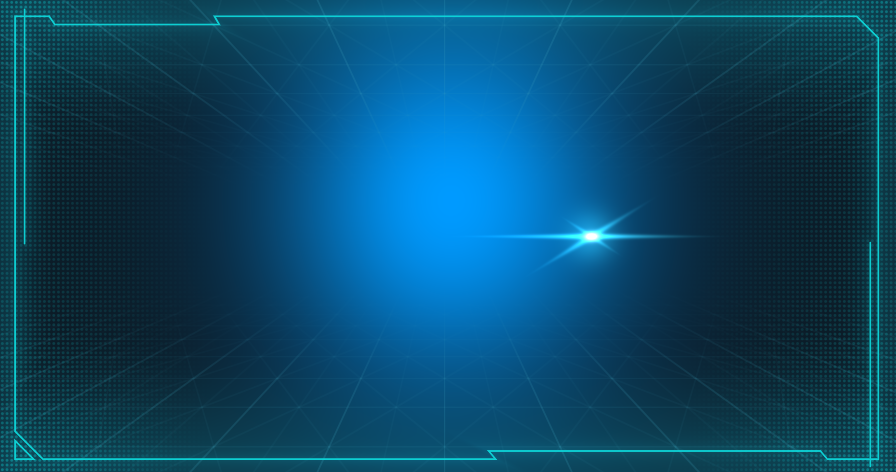
Reproduce this background procedurally as a WebGL 2 fragment shader.

```glsl
#version 300 es
precision highp float;
// Sci-fi backdrop: a blue glow between two perspective grids, dotted sides,
// a thin cyan frame and a star flare. Every part is a distance or falloff
// formula in canvas-height units, layered from back to front.
uniform vec2 u_resolution;
out vec4 fragColor;

const float ASPECT = 1.8963;
const vec3 NIGHT = vec3(0.045, 0.105, 0.15);
const vec3 TEAL = vec3(0.05, 0.23, 0.29);
const vec3 BLUE = vec3(0.0, 0.605, 1.0);
const vec3 MESH = vec3(0.25, 0.65, 0.75);
const vec3 CYAN = vec3(0.05, 0.85, 0.86);

float gaussian(float d, float radius) {
    return exp(-d * d / (radius * radius));
}

// Smooth one-pixel line wherever the coordinate crosses an integer.
float gridLine(float c) {
    float w = max(fwidth(c), 1e-4);
    float d = abs(fract(c - 0.5) - 0.5) / w;
    return (1.0 - smoothstep(0.2, 1.1, d)) * (1.0 - smoothstep(0.2, 0.7, w));
}

float stroke(float d, float halfWidth, float pixel) {
    return 1.0 - smoothstep(halfWidth - 0.5 * pixel, halfWidth + 0.5 * pixel, abs(d));
}

// Triangulated plane seen in perspective, mirrored into floor and ceiling.
float perspectiveMesh(vec2 p, float centerX) {
    float depth = abs(p.y - 0.5) + 0.08;
    float u = (p.x - centerX) / (depth * 0.464);
    float v = (1.0 / depth - 1.985) / 0.36 + 0.24;
    float mesh = gridLine(u) + 0.65 * gridLine(v);
    mesh += 0.35 * gridLine(2.0 * u);
    mesh += 0.4 * (gridLine(u + 0.5 * v) + gridLine(u - 0.5 * v));
    return mesh * smoothstep(0.09, 0.38, abs(p.y - 0.5));
}

float dotPattern(vec2 p, float spacing) {
    vec2 cell = fract(p / spacing) - 0.5;
    return 1.0 - smoothstep(0.15, 0.45, length(cell));
}

// Slanted cut into a frame edge; depth grows towards the inside.
float notch(float along, float depth, vec2 span, vec2 slant, float height) {
    float left = span.x + slant.x * depth - along;
    float right = along - span.y - slant.y * depth;
    return max(max(left, right) * 0.82, depth - height);
}

// Rectangle with two chamfered corners and a notch in top and bottom edges.
float frameDistance(vec2 p, vec2 lo, vec2 hi) {
    vec2 outside = max(lo - p, p - hi);
    float d = max(outside.x, outside.y);
    d = max(d, (lo.x + lo.y + 0.059 - p.x - p.y) * 0.707);
    d = max(d, (p.x + p.y - hi.x - hi.y + 0.046) * 0.707);
    float top = notch(p.x, hi.y - p.y, vec2(0.104, 0.454), vec2(0.7, 0.57), 0.0173);
    float bottom = notch(p.x, p.y - lo.y, vec2(1.049, 1.751), vec2(-0.85), 0.0173);
    return max(d, max(-top, -bottom));
}

float cornerTriangle(vec2 p, vec2 corner, float size) {
    vec2 q = p - corner;
    return max(max(-q.x, -q.y), (q.x + q.y - size) * 0.707);
}

float verticalBar(vec2 p, float x, float y0, float y1) {
    return length(vec2(p.x - x, p.y - clamp(p.y, y0, y1)));
}

// Light ray through the origin that thins and fades towards both tips.
float ray(vec2 q, float angle, float reach, float width) {
    vec2 dir = vec2(cos(angle), sin(angle));
    float along = clamp(1.0 - abs(dot(q, dir)) / reach, 0.0, 1.0);
    float across = dot(q, vec2(-dir.y, dir.x));
    return gaussian(across, width * (0.3 + along)) * along * along;
}

void main() {
    vec2 p = gl_FragCoord.xy / u_resolution * vec2(ASPECT, 1.0);
    float pixel = 1.0 / u_resolution.y;
    float side = abs(p.x / ASPECT - 0.5) * 2.0;
    float rise = abs(p.y - 0.5) * 2.0;

    // Dark base, teal borders and the central glow
    float border = max(smoothstep(0.4, 1.0, rise), 0.6 * smoothstep(0.88, 1.0, side));
    vec3 color = mix(NIGHT, TEAL, border);
    vec2 fromGlow = (p - vec2(0.955, 0.575)) / vec2(1.0, 1.12);
    color = mix(color, BLUE, gaussian(length(fromGlow), 0.365));

    // Perspective mesh and dotted sides
    color = mix(color, MESH, min(0.13 * perspectiveMesh(p, 0.941), 0.35));
    float dots = smoothstep(0.5, 1.0, side) * (0.16 + 0.2 * rise * rise);
    color = mix(color, CYAN, dots * dotPattern(p, 0.0099));

    // Frame lines with a faint halo
    vec2 lo = vec2(0.032, 0.0272);
    vec2 hi = vec2(1.859, 0.9654);
    float lines = abs(frameDistance(p, lo, hi));
    lines = min(lines, abs(cornerTriangle(p, lo, 0.039)));
    lines = min(lines, verticalBar(p, 0.052, 0.484, 0.98));
    lines = min(lines, verticalBar(p, 1.842, 0.012, 0.486));
    color += CYAN * 0.09 * exp(-lines / 0.018);
    color = mix(color, CYAN, 0.92 * stroke(lines, 0.0018, pixel));

    // Star flare
    vec2 q = p - vec2(1.252, 0.499);
    float rays = 0.9 * ray(q, 0.0, 0.31, 0.0045);
    rays += 0.6 * ray(q, 0.55, 0.175, 0.005) + 0.5 * ray(q, -0.58, 0.085, 0.004);
    color += vec3(0.25, 0.8, 0.85) * (rays + 0.33 * gaussian(length(q), 0.05));
    color += gaussian(length(q * vec2(0.65, 1.0)), 0.0095);

    fragColor = vec4(clamp(color, 0.0, 1.0), 1.0);
}
```
